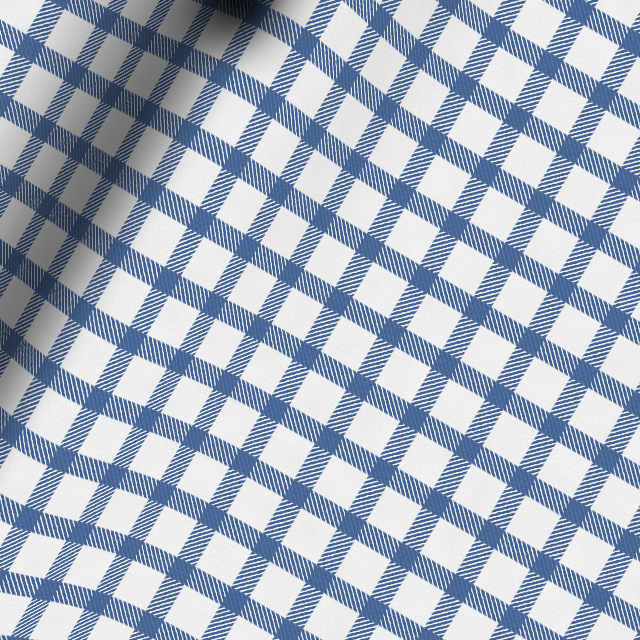
A WebGL 1 fragment shader for this texture:

```glsl
precision highp float;
uniform vec2 u_resolution;

#define PITCH 0.0974
#define BAND_WIDTH 0.335
#define TWILL_LINES 11.0
#define STEEP_COVER 0.61
#define SLANT_COVER 0.68
#define FOLD_SHADE 0.52
#define GRAIN 0.035
#define CLOTH_WHITE vec3(0.935, 0.935, 0.935)
#define YARN_BLUE vec3(0.255, 0.375, 0.555)

vec2 hashGradient(vec2 cell) {
  float angle = 6.2831 * fract(sin(dot(cell, vec2(127.1, 311.7))) * 43758.5);
  return vec2(cos(angle), sin(angle));
}

float gradientNoise(vec2 p) {
  vec2 i = floor(p);
  vec2 f = p - i;
  vec2 w = f * f * f * (f * (f * 6.0 - 15.0) + 10.0);
  float a = dot(hashGradient(i), f);
  float b = dot(hashGradient(i + vec2(1.0, 0.0)), f - vec2(1.0, 0.0));
  float c = dot(hashGradient(i + vec2(0.0, 1.0)), f - vec2(0.0, 1.0));
  float d = dot(hashGradient(i + vec2(1.0, 1.0)), f - vec2(1.0, 1.0));
  return mix(mix(a, b, w.x), mix(c, d, w.x), w.y);
}

float bell(float x, float center, float width) {
  float t = (x - center) / width;
  return exp(-t * t);
}

// Axes across and along the folds, measured from the top left corner
vec2 foldAxes(vec2 uv) {
  vec2 p = uv - vec2(0.0, 1.0);
  return vec2(dot(p, vec2(0.863, -0.505)), dot(p, vec2(-0.505, -0.863)));
}

// Weave coordinates: one unit per check, squeezed and lifted by the folds
vec2 drape(vec2 axes) {
  float squeeze = 1.19 * smoothstep(0.098, 0.391, axes.x)
                + 0.49 * smoothstep(0.41, 0.703, axes.x);
  float ridge = bell(axes.x, 0.397, 0.163);
  return vec2(axes.x / PITCH + squeeze - 0.802,
              (axes.y + 0.0547 + 0.0221 * ridge) / (0.0971 + 0.0115 * ridge));
}

float band(float x, float blur) {
  float d = abs(fract(x + 0.5) - 0.5) - 0.5 * BAND_WIDTH;
  return 1.0 - smoothstep(-blur, blur, d);
}

float twill(float phase, float cover, float blur) {
  float t = abs(fract(phase) * 2.0 - 1.0);
  return 1.0 - smoothstep(cover - blur, cover + blur, t);
}

float foldLight(vec2 axes) {
  float valley = smoothstep(0.03, 0.28, axes.x) * (1.0 - smoothstep(0.27, 0.40, axes.x));
  float pinch = bell(axes.x, 0.325, 0.065) * (1.0 - smoothstep(-0.20, -0.06, axes.y));
  float ripple = bell(axes.x, 0.57, 0.08) * (1.0 - smoothstep(-0.3, 0.4, axes.y));
  return (1.0 - FOLD_SHADE * valley) * (1.0 - 0.85 * pinch) * (1.0 - 0.05 * ripple);
}

void main() {
  vec2 axes = foldAxes(gl_FragCoord.xy / u_resolution);
  vec2 weave = drape(axes);
  float pixel = 1.0 / (u_resolution.y * PITCH);

  // Twill lines lean opposite ways in the two sets of bands
  float wobble = 0.16 * gradientNoise(weave * 23.0);
  float lineBlur = min(1.3 * TWILL_LINES * pixel, 0.34) + 0.05;
  float steepTwill = twill((weave.x + weave.y) * TWILL_LINES + wobble, STEEP_COVER, lineBlur);
  float slantTwill = twill((weave.x - weave.y) * TWILL_LINES + wobble, SLANT_COVER, lineBlur);

  // Bands and their solid crossings
  float edge = 0.7 * pixel + 0.006;
  float steepBand = band(weave.x, edge);
  float slantBand = band(weave.y, edge);
  float speck = 0.10 * slantTwill + 0.12 * gradientNoise(weave * 31.0);
  float crossing = clamp(0.88 + speck, 0.0, 1.0);
  float ink = mix(steepBand * steepTwill, slantTwill, slantBand);
  ink = mix(ink, crossing, steepBand * slantBand);

  // Thread grain and soft mottling
  float grain = gradientNoise(weave * vec2(34.0, 22.0))
              + 0.5 * gradientNoise(weave * 2.3 + 7.0);
  vec3 color = mix(CLOTH_WHITE, YARN_BLUE, 0.97 * ink);
  color *= 1.0 + GRAIN * grain;

  // Fold shadow, slightly cool in the blue yarn
  float light = foldLight(axes);
  color *= mix(vec3(light), vec3(light * 0.94, light * 0.97, light), ink);
  gl_FragColor = vec4(clamp(color, 0.0, 1.0), 1.0);
}
```
